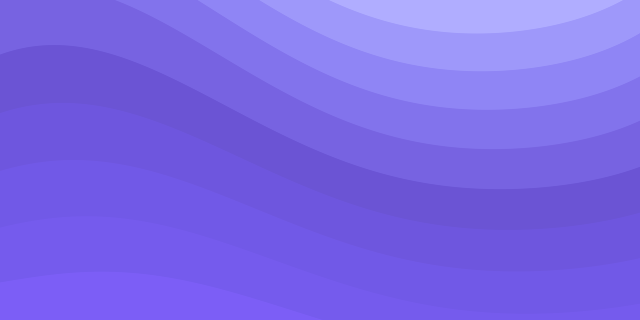
This background is drawn by a WebGL 2 fragment shader. Its source:

```glsl
#version 300 es
precision highp float;
// Layered wavy bands: pale lilac at the top right, deep violet across the middle, bright violet below.

uniform vec2 u_resolution;
out vec4 fragColor;

const int EDGE_COUNT = 9;
const float MIDDLE_EDGE = 4.0;  // index of the edge above the darkest band

// Band colours from top to bottom
const vec3 BANDS[10] = vec3[10](
    vec3(0.690, 0.680, 1.000), vec3(0.620, 0.597, 0.980),
    vec3(0.560, 0.520, 0.960), vec3(0.510, 0.450, 0.925),
    vec3(0.467, 0.390, 0.882), vec3(0.418, 0.330, 0.833),
    vec3(0.433, 0.338, 0.871), vec3(0.444, 0.349, 0.906),
    vec3(0.459, 0.356, 0.930), vec3(0.486, 0.370, 0.965));

// Crest and trough of an edge: constant, linear and quadratic terms of its level
const vec3 CREST_X = vec3(0.0846, 0.0117, 0.0017);
const vec3 CREST_DEPTH = vec3(0.1406, 0.1823, -0.0013);
const vec3 TROUGH_X = vec3(0.7813, 0.0117, 0.00065);
const vec3 TROUGH_DEPTH = vec3(0.5911, 0.1263, 0.00117);
const float UPPER_SQUEEZE = 0.052;  // draws the topmost crests closer together

// Shape of the slope between crest and trough
const vec3 BULGE = vec3(1.2, 1.525, -1.167);
const float LOWER_SOFTENING = 0.25;

float quadratic(vec3 terms, float t) {
    return terms.x + t * (terms.y + t * terms.z);
}

// Depth of an edge below the top of the canvas, at x from 0 to 1
float edgeDepth(float x, float level) {
    float crestX = quadratic(CREST_X, level);
    float crest = quadratic(CREST_DEPTH, level) + UPPER_SQUEEZE * max(-level - 1.3, 0.0);
    float trough = quadratic(TROUGH_DEPTH, level);
    float t = (x - crestX) / (quadratic(TROUGH_X, level) - crestX);

    // Cubic ease plus a bulge that keeps both extrema flat
    float ease = t * t * (3.0 - 2.0 * t);
    float hump = t * (1.0 - t);
    float bulge = quadratic(BULGE, t) - LOWER_SOFTENING * max(level, 0.0) * (1.3 - t);
    return mix(crest, trough, ease + bulge * hump * hump);
}

void main() {
    vec2 uv = gl_FragCoord.xy / u_resolution;
    float depth = 1.0 - uv.y;
    float halfPixel = 0.6 / u_resolution.y;

    // Lay each band over the ones above it
    vec3 color = BANDS[0];
    for (int i = 0; i < EDGE_COUNT; i++) {
        float edge = edgeDepth(uv.x, float(i) - MIDDLE_EDGE);
        float below = smoothstep(-halfPixel, halfPixel, depth - edge);
        color = mix(color, BANDS[i + 1], below);
    }
    fragColor = vec4(color, 1.0);
}
```
